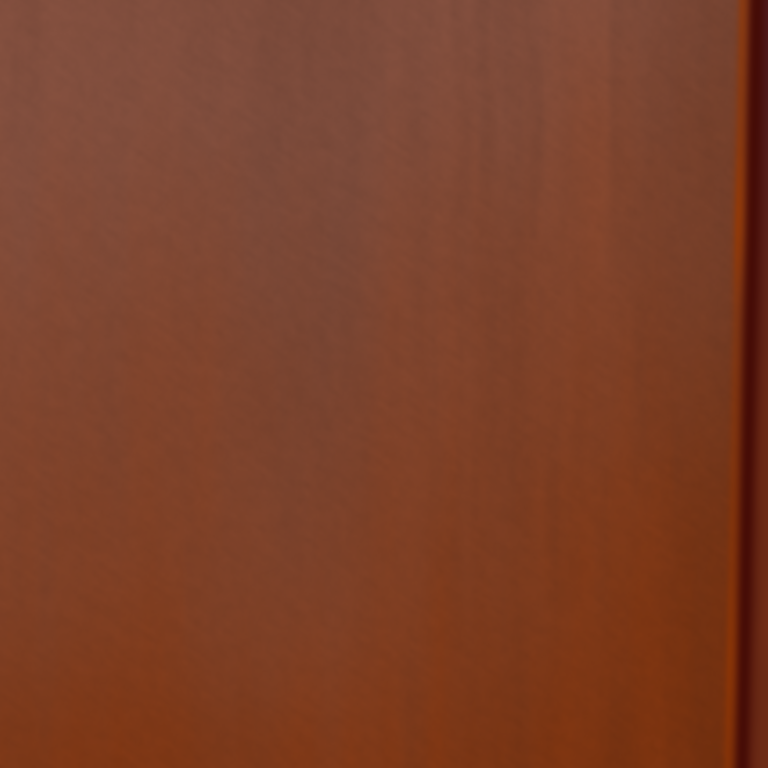
Write a WebGL 1 fragment shader that draws this texture.

```glsl
precision highp float;
uniform vec2 u_resolution;

const vec3 ROSE_BROWN = vec3(0.505, 0.305, 0.240);
const vec3 RED_BROWN = vec3(0.493, 0.257, 0.162);
const vec3 RUST = vec3(0.485, 0.200, 0.060);
const vec3 EDGE_ORANGE = vec3(0.600, 0.225, 0.010);
const vec3 GROOVE_DARK = vec3(0.265, 0.040, 0.020);
const vec3 SIDE_LOW = vec3(0.430, 0.170, 0.085);
const vec3 SIDE_HIGH = vec3(0.310, 0.110, 0.120);

float hash(vec2 p) {
  vec3 q = fract(p.xyx * 0.1031);
  q += dot(q, q.yzx + 33.33);
  return fract((q.x + q.y) * q.z);
}

// Value noise in the range -1 to 1
float noise(vec2 p) {
  vec2 cell = floor(p);
  vec2 f = fract(p);
  f = f * f * (3.0 - 2.0 * f);
  float low = mix(hash(cell), hash(cell + vec2(1.0, 0.0)), f.x);
  float high = mix(hash(cell + vec2(0.0, 1.0)), hash(cell + vec2(1.0, 1.0)), f.x);
  return 2.0 * mix(low, high, f.y) - 1.0;
}

float fbm(vec2 p) {
  float sum = 0.0;
  float amplitude = 0.5;
  for (int i = 0; i < 4; i++) {
    sum += amplitude * noise(p);
    p = p * 2.03 + 17.7;
    amplitude *= 0.5;
  }
  return sum;
}

vec2 rotate(vec2 p, float angle) {
  float c = cos(angle);
  float s = sin(angle);
  return vec2(c * p.x - s * p.y, s * p.x + c * p.y);
}

float bell(float x, float width) {
  return exp(-x * x / (width * width));
}

// Sheen fading from dusty rose at the top to rust at the bottom
vec3 sheen(float warmth) {
  vec3 color = mix(ROSE_BROWN, RED_BROWN, smoothstep(0.0, 0.55, warmth));
  return mix(color, RUST, smoothstep(0.42, 1.05, warmth));
}

vec3 wood(vec2 uv) {
  float bands = fbm(vec2(uv.x * 9.0, uv.y * 1.3) + 3.0);
  float streaks = fbm(vec2(uv.x * 26.0, uv.y * 2.2) + 41.0);
  float lines = noise(vec2(uv.x * 62.0 + 0.5 * noise(uv * 6.0), uv.y * 3.5) + 77.0);
  float clouds = fbm(uv * 3.0 + 8.0);
  float fibres = noise(rotate(uv, 0.6) * vec2(48.0, 140.0));
  float grain = fbm(uv * vec2(105.0, 95.0));

  float warmth = 0.90 - 0.84 * uv.y + 0.30 * (uv.x - 0.45);
  warmth += 0.11 * bands + 0.08 * streaks + 0.10 * clouds;
  warmth -= 0.16 * bell(uv.x - 0.42, 0.13);

  float streakZone = smoothstep(0.40, 0.58, uv.x) * smoothstep(0.98, 0.80, uv.x);
  float light = 1.0 + 0.03 * bands + (0.03 + 0.03 * streakZone) * streaks;
  light += (0.006 + 0.016 * streakZone) * lines;
  light += 0.013 * fibres + 0.024 * grain;
  light -= 0.05 * bell(uv.x - 0.40, 0.09) * smoothstep(0.1, 0.6, uv.y);
  light -= 0.075 * smoothstep(0.76, 0.95, uv.x);
  return sheen(warmth) * light;
}

// Slightly leaning soft groove with a glowing lip and a side panel
vec3 addGroove(vec3 color, vec2 uv) {
  float d = uv.x - mix(0.947, 0.966, uv.y);
  vec3 side = mix(SIDE_LOW, SIDE_HIGH, smoothstep(0.35, 1.0, uv.y));
  side *= 1.0 + 0.05 * fbm(uv * vec2(50.0, 10.0));
  color = mix(color, side, smoothstep(0.0, 0.024, d));
  color = mix(color, GROOVE_DARK, 0.95 * bell(d - 0.019, 0.0135));
  float glow = 0.60 + 0.25 * noise(vec2(uv.y * 7.0, 5.0));
  float lipWidth = mix(0.0065, 0.0095, smoothstep(-0.004, 0.006, d));
  return mix(color, EDGE_ORANGE, glow * bell(d - 0.001, lipWidth));
}

void main() {
  vec2 uv = gl_FragCoord.xy / u_resolution;
  gl_FragColor = vec4(addGroove(wood(uv), uv), 1.0);
}
```
